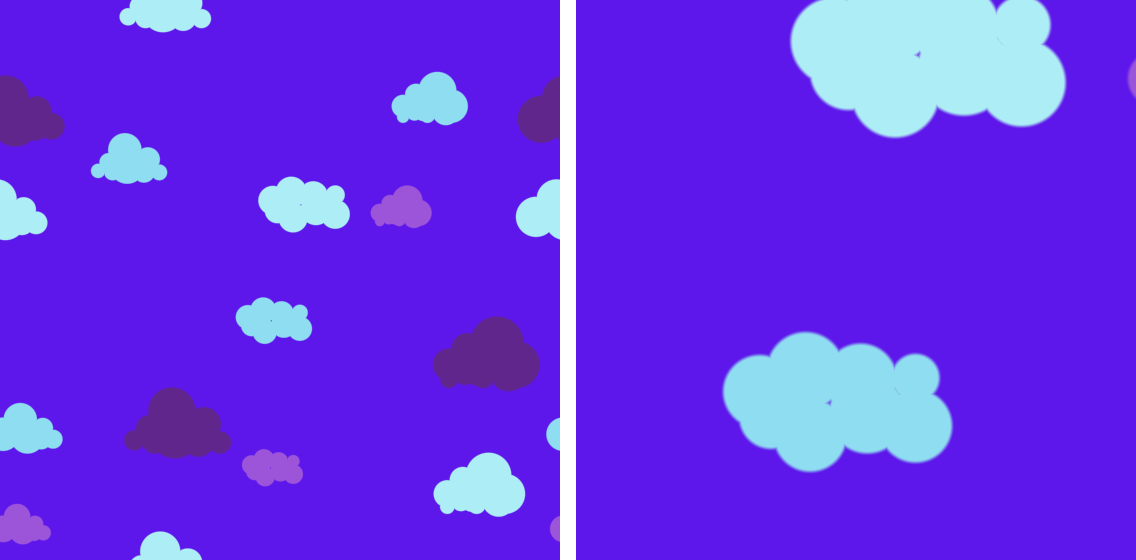
Left, the full canvas; right, a detail of the centre.
Give the GLSL for this pattern, as a three.js fragment shader.

```glsl
// Flat cartoon clouds scattered over a violet sky that tiles at its borders.
// Each cloud is a union of circles in one of four shapes; four layers stack
// from small purple ones at the back to large dark ones at the front.
varying vec2 vUv;

const vec3 SKY = vec3(0.365, 0.09, 0.92);
const vec3 PURPLE = vec3(0.61, 0.33, 0.85);
const vec3 CYAN = vec3(0.56, 0.865, 0.94);
const vec3 PALE = vec3(0.68, 0.93, 0.96);
const vec3 DARK = vec3(0.38, 0.15, 0.55);

const int CLOUDS = 14;
const float CYAN_START = 3.0;    // index of the first cloud in each layer
const float PALE_START = 7.0;
const float DARK_START = 11.0;
const float BACK_WIDTH = 0.109;  // cloud width in the rearmost layer
const float WIDTH_STEP = 0.0273; // growth from one layer to the next
const float JITTER = 0.14;
const float EDGE = 0.0015;       // half width of the smoothed outline
const vec2 SPREAD = vec2(0.7549, 0.5698); // low-discrepancy step

vec2 hash2(float n) {
  vec3 p = fract(vec3(n) * vec3(0.1031, 0.1030, 0.0973));
  p += dot(p, p.yzx + 33.33);
  return fract((p.xx + p.yz) * p.zy);
}

// Adds a circle to the union held in d
void puff(inout float d, vec2 p, float x, float y, float r) {
  d = min(d, length(p - vec2(x, y)) - r);
}

// Distance to a cloud about one unit wide, centred on the origin
float cloud(vec2 p, float kind) {
  float d = 1.0;
  if (kind < 0.5) {          // smooth heap, leaning left
    puff(d, p, -0.28, -0.07, 0.22);
    puff(d, p, -0.055, 0.12, 0.22);
    puff(d, p, 0.04, -0.10, 0.225);
    puff(d, p, 0.24, 0.01, 0.135);
    puff(d, p, 0.375, -0.135, 0.125);
    puff(d, p, 0.22, -0.13, 0.14);
  } else if (kind < 1.5) {   // heavy right side, low left tail
    puff(d, p, 0.10, 0.10, 0.25);
    puff(d, p, 0.28, -0.10, 0.22);
    puff(d, p, 0.21, -0.17, 0.18);
    puff(d, p, -0.06, -0.10, 0.20);
    puff(d, p, -0.18, 0.05, 0.145);
    puff(d, p, -0.35, -0.10, 0.15);
    puff(d, p, -0.35, -0.24, 0.08);
    puff(d, p, -0.20, -0.18, 0.11);
    puff(d, p, -0.03, -0.22, 0.10);
  } else if (kind < 2.5) {   // flat, lumpy bank
    puff(d, p, -0.33, 0.04, 0.16);
    puff(d, p, -0.28, -0.07, 0.14);
    puff(d, p, -0.13, 0.13, 0.17);
    puff(d, p, -0.11, -0.15, 0.16);
    puff(d, p, 0.11, 0.09, 0.16);
    puff(d, p, 0.14, -0.06, 0.17);
    puff(d, p, 0.35, -0.11, 0.16);
    puff(d, p, 0.35, 0.10, 0.105);
  } else {                   // peaked heap with stepped flanks
    puff(d, p, -0.05, 0.115, 0.22);
    puff(d, p, -0.02, -0.10, 0.23);
    puff(d, p, 0.25, -0.01, 0.16);
    puff(d, p, 0.20, -0.17, 0.145);
    puff(d, p, 0.40, -0.18, 0.105);
    puff(d, p, -0.26, -0.05, 0.125);
    puff(d, p, -0.21, -0.17, 0.115);
    puff(d, p, -0.40, -0.16, 0.095);
  }
  return d;
}

void main() {
  vec3 color = SKY;
  for (int i = 0; i < CLOUDS; i++) {
    float n = float(i);

    // Layer sets the colour and the size
    float layer = step(CYAN_START, n) + step(PALE_START, n) + step(DARK_START, n);
    vec3 tint = layer < 0.5 ? PURPLE : layer < 1.5 ? CYAN : layer < 2.5 ? PALE : DARK;
    float width = BACK_WIDTH + WIDTH_STEP * layer;

    // Evenly spread, jittered centre with wrap-around at the borders
    vec2 center = n * SPREAD + (hash2(n + 17.0) - 0.5) * JITTER;
    vec2 p = fract(vUv - center + 0.5) - 0.5;

    float d = cloud(p / width, mod(n, 4.0)) * width;
    color = mix(color, tint, 1.0 - smoothstep(-EDGE, EDGE, d));
  }
  gl_FragColor = vec4(color, 1.0);
}
```
